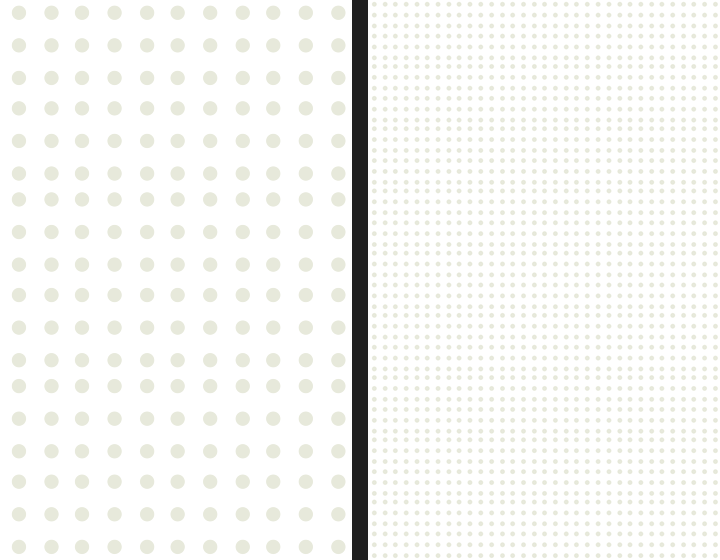
Left: one tile. Right: repeated 3 by 3.
Give the GLSL for this pattern, as a WebGL 1 fragment shader.

```glsl
precision highp float;

uniform vec2 u_resolution;

// Shortest distance between two coordinates on a repeating axis
float wrappedDistance(float a, float b, float period) {
    return abs(mod(a - b + 0.5 * period, period) - 0.5 * period);
}

// Eleven columns across, with a slightly narrower gap after every third
float columnDistance(float x) {
    float nearest = 483.0;
    for (int i = 0; i < 11; i++) {
        float n = float(i);
        float center = 26.0 + 44.67 * n - 2.8 * floor((n + 1.0) / 3.0 + 0.01);
        nearest = min(nearest, wrappedDistance(x, center, 483.0));
    }
    return nearest;
}

// Six rows per band, in two groups of three; the bands sit closer together
float rowDistance(float y) {
    float nearest = 256.0;
    for (int i = 0; i < 6; i++) {
        float n = float(i);
        float center = 17.5 + 44.7 * n - 3.0 * floor(n / 3.0 + 0.01);
        nearest = min(nearest, wrappedDistance(y, center, 256.0));
    }
    return nearest;
}

void main() {
    // Canvas of 483 by 768 units, measured from the top, three bands high
    vec2 uv = gl_FragCoord.xy / u_resolution;
    vec2 p = vec2(uv.x, 1.0 - uv.y) * vec2(483.0, 768.0);
    float pixel = 768.0 / u_resolution.y;

    // Round dots with smoothed edges
    float edge = length(vec2(columnDistance(p.x), rowDistance(p.y))) - 9.8;
    float dotMask = 1.0 - smoothstep(-0.6 * pixel, 0.6 * pixel, edge);

    vec3 paper = vec3(1.0);
    vec3 sage = vec3(0.906, 0.914, 0.859);
    gl_FragColor = vec4(mix(paper, sage, dotMask), 1.0);
}
```
